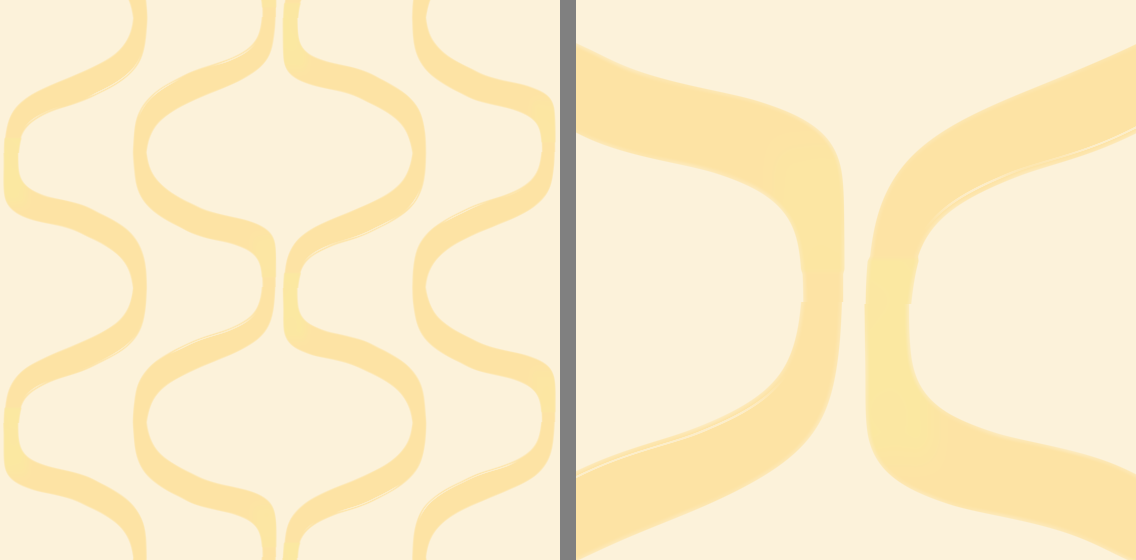
Left, the full canvas; right, a detail of the centre.
Write a WebGL 1 fragment shader that draws this pattern.

```glsl
precision highp float;
// Cream wallpaper of pale yellow ogee ribbons: two half-drop columns, each a
// wavy ribbon and its copy turned by 180 degrees. Both ribbon edges are logistic
// steps in height; gradient noise adds brushed wobble, rims and lemon patches.

uniform vec2 u_resolution;

#define PERIOD 0.4818                     // height of one wave
#define PITCH 0.4987                      // width of one column
#define PIVOT vec2(0.25, 0.6068)          // turning centre of the first column
#define CREST 0.1211                      // right bulge, below the pivot
#define WOBBLE 0.0013
#define RIM 0.0030
#define GROUND vec3(0.989, 0.949, 0.855)
#define RIBBON vec3(0.992, 0.891, 0.645)
#define LEMON vec3(0.984, 0.910, 0.632)
#define PALE vec3(0.990, 0.925, 0.765)

vec2 hashGradient(vec2 cell) {
  float angle = 6.2832 * fract(sin(dot(cell, vec2(127.1, 311.7))) * 4375.85);
  return vec2(cos(angle), sin(angle));
}

float gradientNoise(vec2 p) {
  vec2 i = floor(p), f = fract(p);
  vec2 u = f * f * f * (f * (f * 6.0 - 15.0) + 10.0);
  float a = dot(hashGradient(i), f);
  float b = dot(hashGradient(i + vec2(1.0, 0.0)), f - vec2(1.0, 0.0));
  float c = dot(hashGradient(i + vec2(0.0, 1.0)), f - vec2(0.0, 1.0));
  float d = dot(hashGradient(i + vec2(1.0, 1.0)), f - vec2(1.0, 1.0));
  return mix(mix(a, b, u.x), mix(c, d, u.x), u.y);
}

// Wraps a height into one period centred on zero.
float wrapPeriod(float y) {
  return mod(y + 0.5 * PERIOD, PERIOD) - 0.5 * PERIOD;
}

// Edge position at height s below the crest: range.y at the crest, range.x at
// the notch. Widths are the softness near the crest, above and below it.
float edgeX(float s, vec2 range, float middle, vec3 widths) {
  s = wrapPeriod(s);
  float d = abs(s) - middle;
  float far = s < 0.0 ? widths.y : widths.z;
  float width = mix(widths.x, far, smoothstep(-0.016, 0.016, d));
  return mix(range.x, range.y, 1.0 / (1.0 + exp(d / width)));
}

float leftEdge(float s) {
  return edgeX(s, vec2(-0.2428, -0.0090), 0.1055, vec3(0.0247, 0.0124, 0.0234));
}

float rightEdge(float s) {
  return edgeX(s, vec2(-0.2188, 0.0135), 0.1484, vec3(0.0260, 0.0130, 0.0182));
}

// Turns a horizontal offset into a distance, given the edge rise over 2 steps.
float slantDistance(float offset, float rise, float stepSize) {
  float slope = rise / (2.0 * stepSize);
  return offset / sqrt(1.0 + slope * slope);
}

// Lays one ribbon over the colour; q is relative to the pivot, p is the canvas.
vec3 paintRibbon(vec3 color, vec2 q, vec2 p, float patchStart, float patchAmount) {
  float aa = 0.8 / min(u_resolution.x, u_resolution.y);
  float h = 0.002;
  float s = wrapPeriod(-q.y - CREST);
  float below = wrapPeriod(s + 0.5 * PERIOD);
  float wobble = WOBBLE * gradientNoise(p * 17.0);

  // Lemon overlap by the notch, slightly wider than the ribbon.
  float lemon = smoothstep(patchStart - 0.002, patchStart + 0.002, below)
              * (1.0 - smoothstep(0.075, 0.108, below))
              * (1.0 - smoothstep(-0.214, -0.190, q.x));
  float swell = 0.0012 * lemon * patchAmount;

  float fromLeft = slantDistance(q.x - leftEdge(s) + wobble + swell,
                                 leftEdge(s + h) - leftEdge(s - h), h);
  float fromRight = slantDistance(rightEdge(s) - q.x + wobble + swell,
                                  rightEdge(s + h) - rightEdge(s - h), h);
  float inside = min(fromLeft, fromRight);

  // Brushed body, patch and thin rim.
  float brush = gradientNoise(p * vec2(31.0, 23.0));
  vec3 paint = mix(RIBBON, LEMON, lemon * patchAmount * (0.9 + 0.3 * brush));
  float rim = 1.0 - smoothstep(0.0, RIM, inside);
  paint = mix(paint, PALE, rim * clamp(0.5 + 0.6 * brush, 0.0, 1.0));

  // Dry streak along the lower side of the returning stroke.
  float streak = 1.0 - smoothstep(0.0004, 0.0004 + aa, abs(fromRight - 0.0032));
  streak *= smoothstep(0.06, 0.09, s) * (1.0 - smoothstep(0.17, 0.20, s));
  streak *= smoothstep(-0.25, 0.15, gradientNoise(p * 13.0 + 5.0));
  paint = mix(paint, GROUND, 0.7 * streak);

  return mix(color, paint, smoothstep(-aa, aa, inside));
}

void main() {
  vec2 p = gl_FragCoord.xy / u_resolution;

  // Each column drops by half a wave.
  float column = floor(p.x / PITCH);
  vec2 q = p - PIVOT - column * vec2(PITCH, -0.5 * PERIOD);

  vec3 color = GROUND;
  color = paintRibbon(color, q, p, -0.027, 1.0);
  color = paintRibbon(color, -q, p, 0.018, 0.65);
  gl_FragColor = vec4(color, 1.0);
}
```
